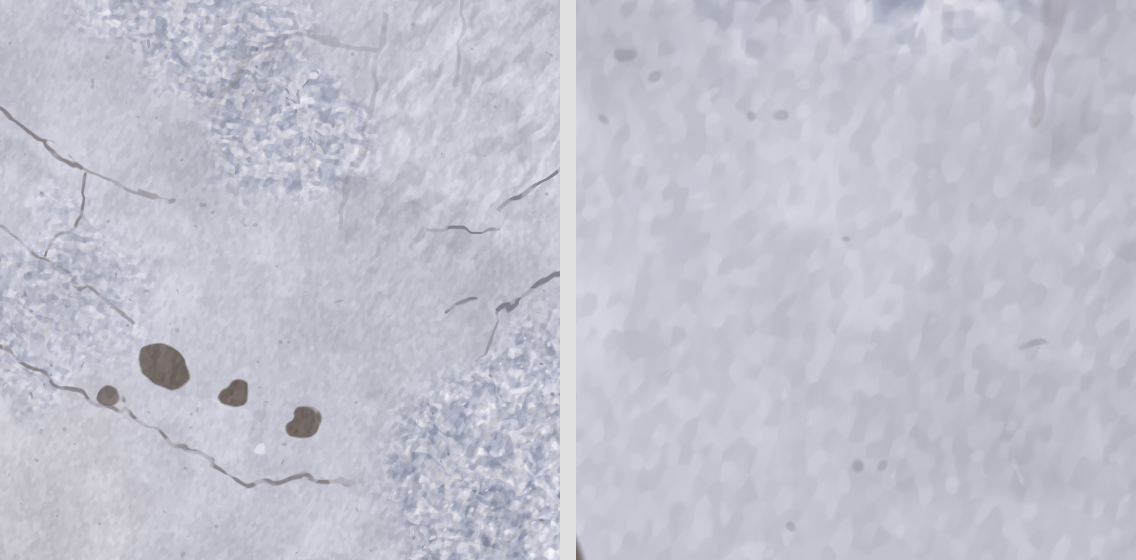
Left: the whole. Right: its middle third, enlarged.
Give the GLSL for this texture, as a WebGL 1 fragment shader.

```glsl
precision highp float;
uniform vec2 u_resolution;

const vec3 CEMENT = vec3(0.765, 0.767, 0.817);
const vec3 STAIN = vec3(0.43, 0.39, 0.375);
const vec3 CRACK_BROWN = vec3(0.50, 0.47, 0.49);
const vec3 CRACK_GREY = vec3(0.46, 0.46, 0.51);
const vec3 CHIP = vec3(0.90, 0.90, 0.93);

vec2 hash2(vec2 p) {
  vec2 q = vec2(dot(p, vec2(127.1, 311.7)), dot(p, vec2(269.5, 183.3)));
  return fract(sin(q) * 43758.5);
}

vec2 turn(vec2 p, float angle) {
  float c = cos(angle), s = sin(angle);
  return vec2(c * p.x + s * p.y, c * p.y - s * p.x);
}

// Soft cellular noise: each cell has its own tone, blended at the borders
float cellTone(vec2 p) {
  vec2 cell = floor(p), f = p - cell;
  float sum = 0.0, total = 0.0;
  for (int j = -1; j <= 1; j++) {
    for (int i = -1; i <= 1; i++) {
      vec2 o = vec2(float(i), float(j));
      vec2 d = o + hash2(cell + o) - f;
      float w = exp(-8.0 * dot(d, d));
      sum += w * hash2(cell + o + 57.3).x;
      total += w;
    }
  }
  return sum / total;
}

// Sparse round flecks, one candidate per cell
float flecks(vec2 p, float density) {
  vec2 cell = floor(p);
  vec2 h = hash2(cell + 11.7);
  float d = length(fract(p) - 0.3 - 0.4 * h);
  float size = 0.12 + 0.16 * h.y;
  return step(1.0 - density, hash2(cell + 3.1).y) * smoothstep(size + 0.1, size - 0.1, d);
}

// Elliptical mask; soft is the edge width relative to the radius
float blob(vec2 p, vec2 centre, vec2 radii, float angle, float soft) {
  float d = length(turn(p - centre, angle) / radii);
  return smoothstep(1.0 + soft, 1.0 - soft, d);
}

float line(float d, float width) {
  return smoothstep(width + 0.002, width - 0.002, d);
}

float crack(vec2 p, vec2 a, vec2 b, float width) {
  vec2 pa = p - a, ba = b - a;
  float t = clamp(dot(pa, ba) / dot(ba, ba), 0.0, 1.0);
  return line(length(pa - ba * t), width);
}

void main() {
  vec2 p = gl_FragCoord.xy / u_resolution.y;
  vec2 warp = vec2(cellTone(p * 28.0), cellTone(p * 28.0 + 40.0)) - 0.5;
  vec2 w = p + 0.018 * warp;
  vec2 m = w + 0.09 * (vec2(cellTone(p * 9.0), cellTone(p * 9.0 + 20.0)) - 0.5);

  // Worn patches where the gravel shows through
  float topRough = max(blob(m, vec2(0.53, 0.78), vec2(0.14, 0.16), 0.2, 0.2),
                       blob(m, vec2(0.35, 0.95), vec2(0.23, 0.12), -0.15, 0.25));
  float sideRough = blob(m, vec2(0.93, 0.14), vec2(0.22, 0.29), -0.2, 0.2);
  float leftRough = 0.6 * blob(m, vec2(0.08, 0.46), vec2(0.16, 0.15), -0.6, 0.3);
  float streaked = blob(m, vec2(0.83, 0.78), vec2(0.22, 0.33), -0.3, 0.4);
  float rough = max(max(topRough * 0.8, sideRough), leftRough);

  // Layered grain
  float broad = cellTone(p * 5.0 + 8.0) - 0.5;
  float mottle = cellTone(m * 17.0) - 0.5;
  float fine = cellTone(turn(p, 1.2) * vec2(95.0, 150.0)) - 0.5;
  float grain = cellTone(turn(w, -0.25) * vec2(75.0, 115.0)) - 0.5;
  float chunk = cellTone(turn(w, 1.0) * vec2(55.0, 80.0)) - 0.5;
  float streak = cellTone(turn(w, 0.95) * vec2(24.0, 75.0)) - 0.5;
  float gravel = mix(grain, 0.6 * grain + 0.7 * chunk, sideRough);
  float tone = 0.05 * broad + 0.065 * mottle + 0.06 * fine;
  tone += rough * (0.21 * gravel + 0.08 * fine - 0.022) + streaked * 0.11 * streak;
  vec3 color = CEMENT + tone;
  color += rough * (0.06 * gravel - 0.01) * vec3(1.0, 0.4, -0.5);
  color += vec3(0.022, 0.014, -0.005) * blob(m, vec2(0.06, 0.08), vec2(0.2), 0.0, 0.7);

  // Pale and dark flecks
  color = mix(color, CHIP, (0.2 + 0.5 * rough) * flecks(turn(w, 0.9) * vec2(60.0, 85.0), 0.08));
  color = mix(color, CRACK_GREY, (0.3 + 0.3 * rough) * flecks(w * 70.0 + 5.0, 0.025));
  color = mix(color, CHIP, 0.8 * blob(w, vec2(0.47, 0.2), vec2(0.013, 0.009), 0.9, 0.25));

  // Faint seams around the upper patch
  float seam = crack(w, vec2(0.37, 0.80), vec2(0.44, 0.89), 0.005);
  seam = max(seam, crack(w, vec2(0.44, 0.89), vec2(0.54, 0.94), 0.004));
  seam = max(seam, crack(w, vec2(0.54, 0.94), vec2(0.68, 0.91), 0.004));
  seam = max(seam, crack(w, vec2(0.69, 0.98), vec2(0.66, 0.78), 0.005));
  seam = max(seam, crack(w, vec2(0.66, 0.78), vec2(0.60, 0.60), 0.005));
  seam = max(seam, crack(w, vec2(0.83, 1.0), vec2(0.81, 0.84), 0.004));
  color = mix(color, CRACK_BROWN, 0.25 * seam);

  // Brown cracks on the left, the lowest one following a bent curve
  float bend = max(0.375 - 0.53 * w.x, 0.143) + 0.006 * sin(w.x * 38.0) + 0.003 * sin(w.x * 97.0);
  float brown = line(abs(w.y - bend) * 0.88, 0.0035) * smoothstep(0.66, 0.60, p.x);
  brown = max(brown, crack(w, vec2(-0.02, 0.82), vec2(0.14, 0.70), 0.0035));
  brown = max(brown, 0.6 * crack(w, vec2(0.14, 0.70), vec2(0.31, 0.64), 0.0025));
  brown = max(brown, crack(w, vec2(0.15, 0.69), vec2(0.137, 0.61), 0.003));
  brown = max(brown, crack(w, vec2(0.137, 0.61), vec2(0.085, 0.545), 0.003));
  brown = max(brown, 0.7 * crack(w, vec2(0.0, 0.60), vec2(0.23, 0.425), 0.003));
  float broken = 0.35 + 0.65 * smoothstep(0.2, 0.6, cellTone(p * 45.0));
  color = mix(color, CRACK_BROWN, 0.85 * broken * brown);

  // Grey cracks on the right
  float grey = crack(w, vec2(1.01, 0.71), vec2(0.89, 0.62), 0.004);
  grey = max(grey, crack(w, vec2(0.76, 0.59), vec2(0.885, 0.59), 0.003));
  grey = max(grey, crack(w, vec2(1.01, 0.525), vec2(0.89, 0.44), 0.004));
  grey = max(grey, crack(w, vec2(0.85, 0.47), vec2(0.795, 0.45), 0.003));
  grey = max(grey, 0.6 * crack(w, vec2(0.89, 0.44), vec2(0.85, 0.35), 0.003));
  color = mix(color, CRACK_GREY, 0.85 * broken * grey);

  // Row of dark stains, the first one largest, with a small one beside it
  float stain = 0.85 * blob(w, vec2(0.198, 0.295), vec2(0.022, 0.017), -0.5, 0.15);
  for (int i = 0; i < 3; i++) {
    float k = float(i), first = 1.0 - min(k, 1.0);
    vec2 centre = vec2(0.293, 0.343) + k * vec2(0.1255, -0.049);
    vec2 radii = mix(vec2(0.027, 0.023), vec2(0.054, 0.040), first);
    stain = max(stain, blob(w, centre, radii, mix(0.3, -0.8, first), mix(0.12, 0.07, first)));
  }
  color = mix(color, STAIN + 0.07 * fine + 0.05 * mottle, 0.97 * stain);

  gl_FragColor = vec4(color, 1.0);
}
```
